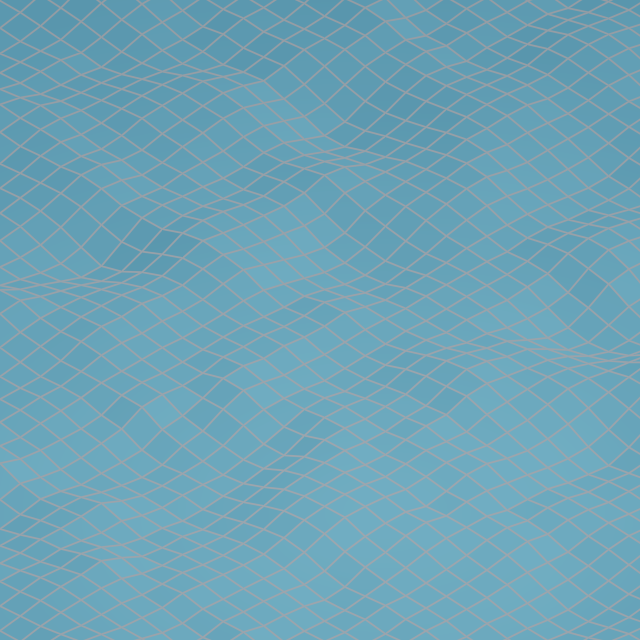
A WebGL 2 fragment shader for this background:

```glsl
#version 300 es
precision highp float;

uniform vec2 u_resolution;
out vec4 fragColor;

const vec2 SPACING = vec2(0.0317, 0.0186);  // column and row step of the net
const float HALF_WIDTH = 0.0014;
const int REACH = 5;                        // rows searched up and down
const vec3 DARK_BLUE = vec3(0.35, 0.59, 0.68);
const vec3 LIGHT_BLUE = vec3(0.44, 0.68, 0.76);
const vec3 LINE_GREY = vec3(0.61, 0.64, 0.67);

float hash(vec2 p) {
    return fract(sin(dot(p, vec2(127.1, 311.7))) * 43758.5453);
}

float valueNoise(vec2 p) {
    vec2 cell = floor(p);
    vec2 f = fract(p);
    f = f * f * (3.0 - 2.0 * f);
    float low = mix(hash(cell), hash(cell + vec2(1.0, 0.0)), f.x);
    float high = mix(hash(cell + vec2(0.0, 1.0)), hash(cell + 1.0), f.x);
    return mix(low, high, f.y);
}

// Terrain height at a node (column, row)
float terrain(vec2 node) {
    float hills = valueNoise(node / vec2(6.3, 5.7) + 17.3) - 0.5;
    float bumps = valueNoise(node / vec2(2.3, 2.7) + 41.9) - 0.5;
    return 0.066 * hills + 0.019 * bumps;
}

vec2 nodePosition(vec2 node) {
    return node * SPACING + vec2(0.0, terrain(node));
}

// Node of a row on the zigzag between a column and the next one
vec2 zigzagNode(float column, float row) {
    return vec2(column + mod(column + row, 2.0), row);
}

float segmentDistance(vec2 p, vec2 a, vec2 b) {
    vec2 ab = b - a;
    float t = clamp(dot(p - a, ab) / dot(ab, ab), 0.0, 1.0);
    return length(p - a - ab * t);
}

// Brightness of one facet, lit from the right
float facetTone(vec2 centre) {
    float rise = terrain(centre + vec2(1.0, 0.0)) - terrain(centre - vec2(1.0, 0.0));
    return -15.0 * rise;
}

float ambientTone(vec2 p) {
    return 1.0 - 1.1 * length((p - vec2(0.6, 0.2)) * vec2(0.6, 1.0));
}

void main() {
    float pixel = 1.0 / u_resolution.y;
    vec2 p = gl_FragCoord.xy * pixel;
    float column = floor(p.x / SPACING.x);
    float baseRow = floor(p.y / SPACING.y);

    // Walk up the zigzag of edges in this strip
    vec2 node = zigzagNode(column, baseRow - float(REACH));
    vec2 start = nodePosition(node);
    vec2 facet = node;
    float edgeDistance = 1.0;
    for (int i = -REACH; i <= REACH; i++) {
        vec2 nextNode = zigzagNode(column, baseRow + float(i + 1));
        vec2 end = nodePosition(nextNode);
        edgeDistance = min(edgeDistance, segmentDistance(p, start, end));
        float edgeY = mix(start.y, end.y, (p.x - start.x) / (end.x - start.x));
        if (p.y > edgeY) facet = node + vec2(0.0, 1.0);
        node = nextNode;
        start = end;
    }

    // Facets under a broad glow, then the wire net
    float ambient = ambientTone(p);
    float tone = clamp(ambient + facetTone(facet), 0.0, 1.0);
    vec3 color = mix(DARK_BLUE, LIGHT_BLUE, tone);
    vec3 wire = LINE_GREY * mix(0.95, 1.02, ambient);
    float blur = 0.7 * pixel;
    float coverage = 1.0 - smoothstep(HALF_WIDTH - blur, HALF_WIDTH + blur, edgeDistance);
    color = mix(color, wire, coverage);
    fragColor = vec4(color, 1.0);
}
```
